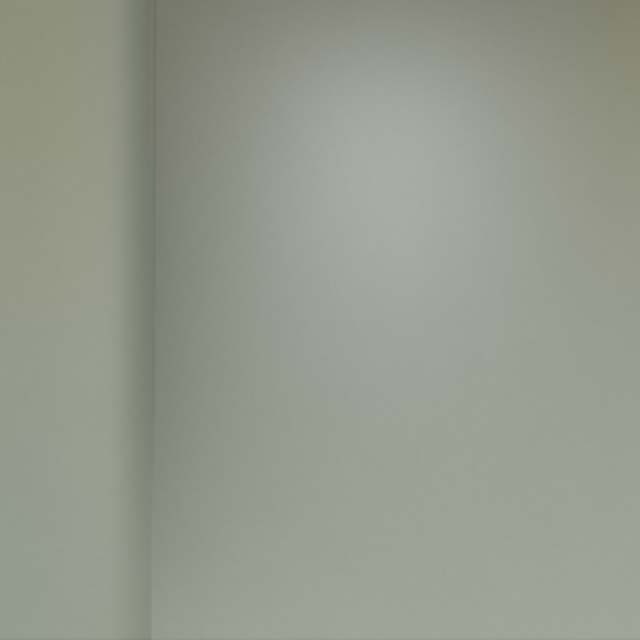
Give the GLSL for this texture, as a three.js fragment shader.

```glsl
// Two matte grey-green walls meeting at a vertical corner under a soft light.
// Each wall is a vertical gradient with a corner shadow; the wide wall adds
// an uneven glow, and faint value noise gives the paint some grain.

varying vec2 vUv;

float hash(vec2 p) {
  vec3 q = fract(vec3(p.xyx) * 0.1031);
  q += dot(q, q.yzx + 33.33);
  return fract((q.x + q.y) * q.z);
}

float valueNoise(vec2 p) {
  vec2 cell = floor(p);
  vec2 f = fract(p);
  f = f * f * (3.0 - 2.0 * f);
  float low = mix(hash(cell), hash(cell + vec2(1.0, 0.0)), f.x);
  float high = mix(hash(cell + vec2(0.0, 1.0)), hash(cell + 1.0), f.x);
  return mix(low, high, f.y);
}

float bell(float offset, float width) {
  float t = offset / width;
  return exp(-t * t);
}

// Light pool: long fade downward, short fade toward the ceiling.
float lightPool(vec2 p, vec2 center, float width, float below, float above) {
  vec2 d = p - center;
  return bell(d.x, width) * bell(d.y, d.y < 0.0 ? below : above);
}

vec3 narrowWall(vec2 p, float corner) {
  float level = 0.612 - 0.02 * p.y - 0.032 * p.y * p.y * p.y;
  level += 0.016 * bell(p.x - 0.145, 0.08) * bell(p.y - 0.5, 0.5);
  float depth = mix(0.055, 0.11, smoothstep(0.0, 0.45, p.y));
  level -= depth * smoothstep(corner - 0.075, corner, p.x);
  float warmth = smoothstep(0.15, 0.85, p.y) * (1.0 - smoothstep(0.12, 0.24, p.x));
  float cool = bell(p.x, 0.12) * (1.0 - smoothstep(0.1, 0.6, p.y));
  vec3 tint = vec3(-0.018, 0.0, -0.05);
  return level + tint + warmth * vec3(0.008, 0.0, -0.024) + cool * vec3(-0.014, 0.0, 0.0);
}

vec3 wideWall(vec2 p, float corner) {
  float y2 = p.y * p.y;
  float pool = lightPool(p, vec2(0.6, 0.79), 0.22, 0.32, 0.2);
  float level = 0.645 - 0.06 * p.y - 0.08 * y2 * y2 + 0.108 * pool;
  float depth = 0.04 + 0.29 * p.y * (1.0 - p.y);
  level -= depth * exp(-(p.x - corner) / 0.14);
  float upper = smoothstep(0.35, 0.95, p.y);
  float edge = smoothstep(0.78, 1.0, p.x) * upper;
  vec3 tint = mix(vec3(-0.017, 0.0, -0.042), vec3(-0.006, 0.0, -0.048), upper);
  tint += pool * vec3(-0.009, 0.0, 0.016);
  return level + tint + edge * vec3(0.002, 0.0, -0.026);
}

void main() {
  vec2 p = vUv;
  float corner = mix(0.238, 0.243, p.y);

  // Walls, joined by a softened edge
  float side = smoothstep(corner - 0.003, corner + 0.003, p.x);
  vec3 color = mix(narrowWall(p, corner), wideWall(p, max(corner, 0.0)), side);

  // Fine seam: dark above, pale near the floor
  float seam = bell(p.x - corner, 0.0022);
  color += seam * mix(0.02, -0.018, smoothstep(0.1, 0.4, p.y));
  color += 0.014 * bell(p.x - corner + 0.005, 0.002) * smoothstep(0.6, 0.9, p.y);

  // Dim lower rim
  color -= 0.03 * (1.0 - smoothstep(0.0, 0.005, p.y));

  // Broad mottling and fine paint grain
  float mottle = valueNoise(p * vec2(22.0, 14.0)) - 0.5;
  float grain = valueNoise(p * 170.0) - 0.5;
  color += 0.004 * mottle + 0.008 * grain;

  gl_FragColor = vec4(color, 1.0);
}
```
